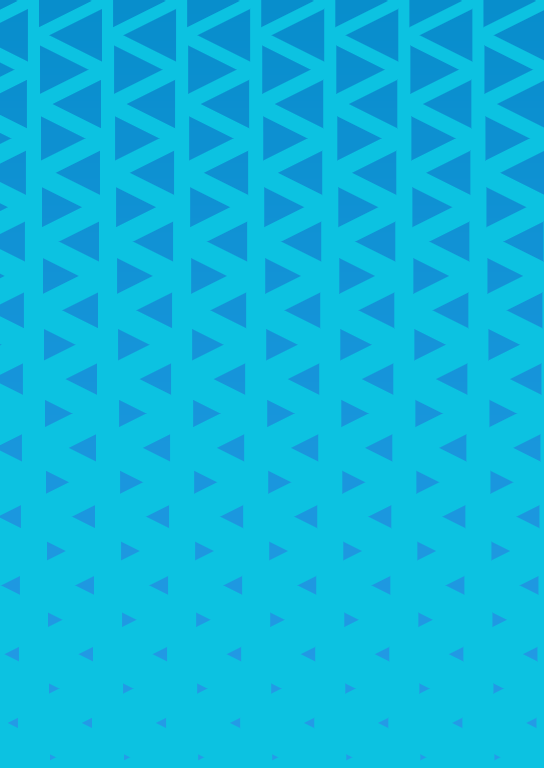
A Shadertoy shader for this pattern:

```glsl
// Columns of facing triangles on cyan: rows alternate between pointing
// right and left, and the triangles grow and darken towards the top.
// Each pixel takes the nearest triangle distance of its own and adjacent rows.

const vec3 CYAN = vec3(0.047, 0.76, 0.882);
const vec3 BLUE_LOW = vec3(0.145, 0.61, 0.91);
const vec3 BLUE_HIGH = vec3(0.03, 0.555, 0.80);

const float COLUMN_STEP = 0.09645;
const float COLUMN_AXIS = 0.0918;
const float ROW_STEP = 0.04477;
const float FIRST_ROW = 0.0139;

// Distance to a triangle with its base on x = 0 and its tip at (len, 0).
float triangleDistance(vec2 p, float len, float halfBase) {
    vec2 slantNormal = normalize(vec2(halfBase, len));
    float slant = dot(vec2(p.x - len, abs(p.y)), slantNormal);
    return max(-p.x, slant);
}

// Distance to the triangle of one row; x is measured from the column axis.
float rowDistance(float x, float y, float row) {
    float facing = mod(row, 2.0) < 0.5 ? 1.0 : -1.0;
    float growth = floor((row + 1.0) * 0.5);
    float baseOffset = 0.0267 + 0.0013 * growth;
    float len = 0.0078 + 0.00553 * growth;
    float halfBase = 0.0039 + 0.00276 * growth;
    vec2 p = vec2(x * facing + baseOffset, y - FIRST_ROW - row * ROW_STEP);
    return triangleDistance(p, len, halfBase);
}

// Nearest triangle in the repeated columns and staggered rows.
float patternDistance(vec2 uv) {
    float column = fract((uv.x - COLUMN_AXIS) / COLUMN_STEP + 0.5) - 0.5;
    float nearestRow = floor((uv.y - FIRST_ROW) / ROW_STEP + 0.5);
    float nearest = 1.0;
    for (int i = -1; i <= 1; i++) {
        float row = max(nearestRow + float(i), 0.0);
        nearest = min(nearest, rowDistance(column * COLUMN_STEP, uv.y, row));
    }
    return nearest;
}

void mainImage(out vec4 fragColor, in vec2 fragCoord) {
    vec2 uv = fragCoord / iResolution.y;
    float pixel = 1.0 / iResolution.y;

    // Antialiased coverage over a vertical blue gradient.
    float coverage = clamp(0.5 - patternDistance(uv) / pixel, 0.0, 1.0);
    vec3 blue = mix(BLUE_LOW, BLUE_HIGH, uv.y);
    fragColor = vec4(mix(CYAN, blue, coverage), 1.0);
}
```
